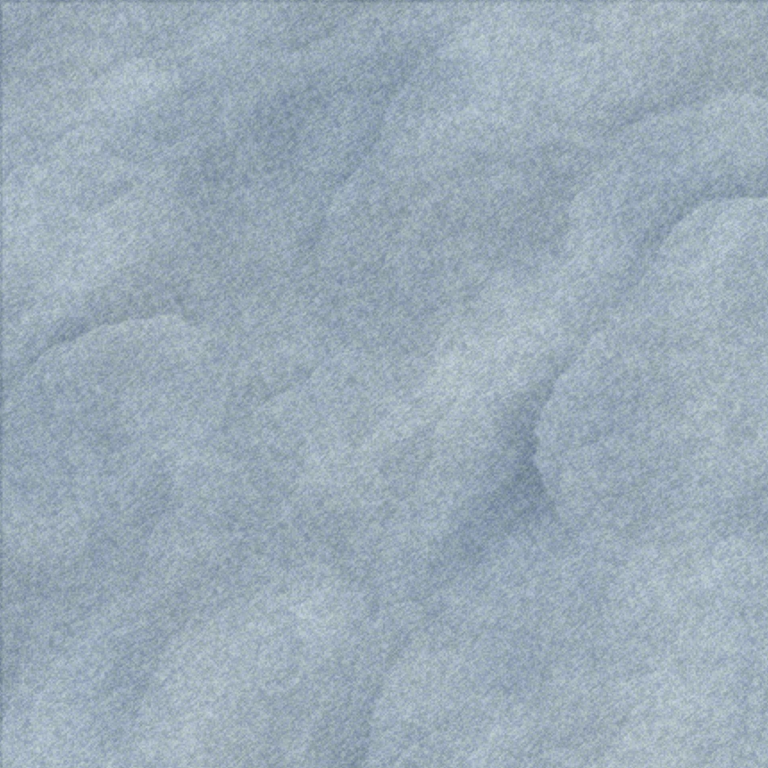
A Shadertoy shader for this texture:

```glsl
// Blue-grey crumpled paper with soft diagonal folds, creases and a fine woven grain.

const vec3  PAPER_COLOR   = vec3(0.620, 0.683, 0.732);
const vec3  SHADE_TINT    = vec3(1.04, 1.0, 0.88);    // light and dark per channel
const vec3  GRAIN_TINT    = vec3(-0.3, -0.55, 0.9);   // blue against green-grey
const vec3  DRIFT_TINT    = vec3(-0.7, -0.1, 0.7);    // cool against warm grey
const float FOLD_ANGLE    = 0.70;
const vec2  FOLD_SCALE    = vec2(3.8, 6.8);
const float FOLD_CONTRAST = 0.21;
const vec2  CREASE_SCALE  = vec2(3.0, 4.6);
const float CREASE_DEPTH  = 0.065;
const float CREASE_EDGE   = 0.014;
const vec2  BRUSH_SCALE   = vec2(28.0, 80.0);
const float BRUSH_DEPTH   = 0.022;
const vec2  STREAK_SCALE  = vec2(130.0, 330.0);
const float STREAK_DEPTH  = 0.080;
const float SPECKLE_SCALE = 430.0;
const float SPECKLE_DEPTH = 0.095;
const float CHROMA_SCALE  = 240.0;
const float CHROMA_DEPTH  = 0.055;
const float DRIFT_DEPTH   = 0.030;
const float BORDER_WIDTH  = 0.004;
const float BORDER_DEPTH  = 0.07;

float hash(vec2 p) {
    return fract(sin(dot(p, vec2(12.9898, 78.233))) * 43758.5453);
}

mat2 rotation(float angle) {
    float c = cos(angle), s = sin(angle);
    return mat2(c, -s, s, c);
}

// Smooth value noise, centred on zero
float noise(vec2 p) {
    vec2 cell = floor(p), f = fract(p);
    f = f * f * f * (f * (f * 6.0 - 15.0) + 10.0);
    float low  = mix(hash(cell), hash(cell + vec2(1.0, 0.0)), f.x);
    float high = mix(hash(cell + vec2(0.0, 1.0)), hash(cell + 1.0), f.x);
    return mix(low, high, f.y) - 0.5;
}

// Octaves turn only a little, so the grain direction survives
float fbm(vec2 p) {
    float sum = 0.0, amplitude = 0.5;
    for (int i = 0; i < 5; i++) {
        sum += amplitude * noise(p);
        p = rotation(0.2) * p * 2.03 + 7.3;
        amplitude *= 0.5;
    }
    return sum;
}

// Scattered arched creases: lit below the sharp ridge, shaded above it
float creases(vec2 p, float seed) {
    vec2 home = floor(p);
    float wobble = 0.3 * fbm(p * 2.0 + seed);
    float sum = 0.0;
    for (int y = -1; y <= 1; y++)
    for (int x = -1; x <= 1; x++) {
        vec2 cell = home + vec2(x, y);
        vec2 id = cell + seed;
        vec2 center = cell + 0.2 + 0.6 * vec2(hash(id), hash(id + 31.7));
        vec2 q = rotation(2.4 * (hash(id + 57.1) - 0.5)) * (p - center);
        float bend = mix(-0.6, 1.2, hash(id + 83.9));
        float d = q.y + bend * q.x * q.x + wobble;
        float side = smoothstep(-CREASE_EDGE, CREASE_EDGE, d);
        float relief = mix(0.8, -1.0, side) * exp(-abs(d) * 4.0);
        float strength = hash(id + 11.3);
        sum += relief * strength * smoothstep(0.85, 0.1, length(q));
    }
    return sum;
}

void mainImage(out vec4 fragColor, in vec2 fragCoord) {
    vec2 uv = fragCoord / iResolution.xy;
    vec2 along = rotation(FOLD_ANGLE) * uv;

    // Broad folds, warped so the patches do not line up
    vec2 warp = vec2(fbm(uv * 5.0 + 3.1), fbm(uv * 5.0 + 19.4));
    float shade = FOLD_CONTRAST * fbm(along * FOLD_SCALE + warp * 1.3 + 5.0);

    // Large and small creases
    vec2 bent = along + warp * 0.06;
    shade += CREASE_DEPTH * creases(bent * CREASE_SCALE + 6.0, 4.0);
    shade += 0.4 * CREASE_DEPTH * creases(bent * CREASE_SCALE * 2.1 + 9.0, 23.0);

    // Brushed marks and woven grain
    shade += BRUSH_DEPTH * noise((along + warp * 0.05) * BRUSH_SCALE + 17.0);
    shade += STREAK_DEPTH * noise(along * STREAK_SCALE);
    shade += 0.6 * STREAK_DEPTH * noise(along.yx * STREAK_SCALE + 41.0);
    shade += SPECKLE_DEPTH * noise(uv * SPECKLE_SCALE + 13.0);

    // Colour of the grain and a slow warm and cool drift
    vec3 tint = CHROMA_DEPTH * noise(uv * CHROMA_SCALE + 67.0) * GRAIN_TINT;
    tint += DRIFT_DEPTH * fbm(along * 6.0 + 29.0) * DRIFT_TINT;

    // Thin dark rim on the left and top
    float rim = min(uv.x, 1.0 - uv.y);
    shade -= BORDER_DEPTH * (1.0 - smoothstep(0.3, 1.3, rim / BORDER_WIDTH));

    vec3 color = PAPER_COLOR + shade * SHADE_TINT + tint;
    fragColor = vec4(clamp(color, 0.0, 1.0), 1.0);
}
```
